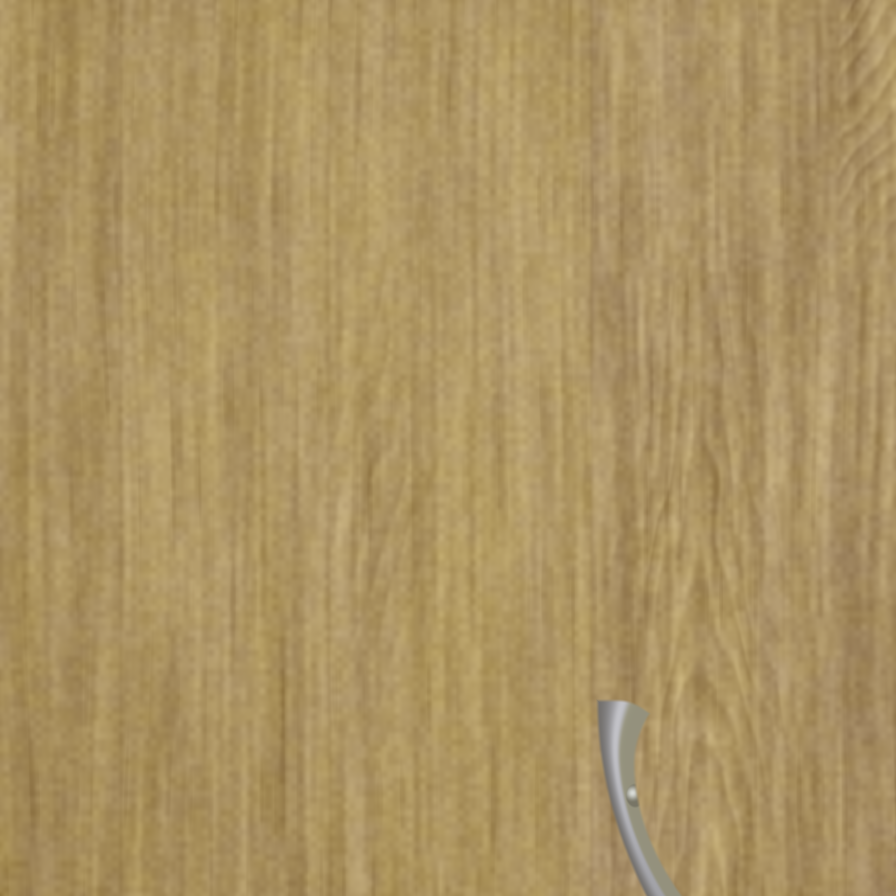
Write a Shadertoy shader that draws this texture.

```glsl
// Pale oak veneer door with vertical grain, arched figure and a curved metal handle.
#define DARK_WOOD vec3(0.548, 0.442, 0.252)
#define LIGHT_WOOD vec3(0.755, 0.665, 0.456)
#define BASE_TONE 0.535
#define FIBRE_CONTRAST 1.0
#define FIGURE_CONTRAST 0.18
#define SPECKLE 0.25
#define GRAIN_WANDER 0.014
#define COLOUR_DRIFT 0.045
#define HANDLE_TOP 0.218
#define EDGE_BLUR 0.0025

float hash(vec2 p) {
    vec3 q = fract(vec3(p.xyx) * 0.1031);
    q += dot(q, q.yzx + 33.33);
    return fract((q.x + q.y) * q.z);
}

// Value noise centred on zero
float noise(vec2 p) {
    vec2 cell = floor(p), f = fract(p);
    f = f * f * (3.0 - 2.0 * f);
    float low = mix(hash(cell), hash(cell + vec2(1, 0)), f.x);
    float high = mix(hash(cell + vec2(0, 1)), hash(cell + vec2(1, 1)), f.x);
    return mix(low, high, f.y) - 0.5;
}

float after(float edge, float x) {
    return smoothstep(edge - 0.003, edge + 0.003, x);
}

float seam(float edge, float x) {
    float d = (x - edge) / 0.003;
    return exp(-d * d);
}

// Soft growth ring profile, repeating once per unit
float ring(float s) {
    return sin(6.2832 * s + 0.6 * sin(6.2832 * s));
}

// Fibres from faint broad bands down to stronger fine streaks
float fibres(vec2 p) {
    float sum = 0.0, weight = 0.115;
    vec2 scale = vec2(11.0, 0.9);
    for (int i = 0; i < 5; i++) {
        sum += weight * noise(p * scale + 17.3 * float(i));
        scale *= vec2(1.9, 1.7);
        weight *= 1.28;
    }
    return sum + 0.17 * noise(p * vec2(95.0, 2.5) + 40.0);
}

// Arches and slanted rings, each confined to its own strip
float figure(vec2 p) {
    float wobble = noise(p * vec2(18.0, 6.0)) + 0.5 * noise(p * vec2(50.0, 15.0));
    float dx = p.x - 0.787 - 0.025 * noise(vec2(p.y * 5.0, 3.0));
    float arch = ring(8.0 * p.y + 50.0 * sqrt(dx * dx + 0.0003) + 1.3 * wobble);
    arch *= exp(-dx * dx / 0.007) * (1.0 - smoothstep(0.45, 0.85, p.y));

    vec2 d = (p - vec2(0.42, 0.47)) / vec2(0.06, 0.22);
    float slant = ring(36.0 * p.x - 11.0 * p.y + 0.9 * wobble) * exp(-dot(d, d));

    float corner = ring(29.0 * p.y - 36.0 * p.x + 90.0 * (p.x - 0.93) * (p.x - 0.93) + wobble);
    corner *= after(0.937, p.x) * smoothstep(0.66, 0.84, p.y);
    return arch + 0.75 * slant + 0.9 * corner;
}

vec3 wood(vec2 uv) {
    vec2 p = uv;
    p.x += GRAIN_WANDER * noise(uv * vec2(7.0, 2.6));
    float rightSide = after(0.66, uv.x);
    float tone = BASE_TONE + FIBRE_CONTRAST * (1.0 + 0.2 * rightSide) * fibres(p);
    tone += FIGURE_CONTRAST * figure(uv);

    // Tone steps and thin dark joints between veneer strips
    tone += 0.05 * after(0.135, uv.x) + 0.05 * after(0.37, uv.x);
    tone -= 0.07 * rightSide - 0.04 * after(0.937, uv.x);
    tone -= 0.13 * (seam(0.135, uv.x) + seam(0.37, p.x)) + 0.18 * seam(0.66, uv.x);

    // Sparse dark pore lines, short pores, fine speckle and one tiny knot
    float pores = noise(p * vec2(125.0, 9.0) + 71.0);
    tone -= 0.15 * smoothstep(0.18, 0.45, pores);
    tone += (0.09 + 0.14 * rightSide) * noise(uv * vec2(120.0, 34.0));
    tone += SPECKLE * noise(uv * 140.0);
    tone -= 0.25 * smoothstep(0.008, 0.0, length(uv - vec2(0.555, 0.557)));

    // Dimmer towards the sides, with yellow and pinkish drift
    vec2 off = uv - vec2(0.5, 0.55);
    tone += 0.07 - 0.27 * dot(off, off);
    vec3 colour = mix(DARK_WOOD, LIGHT_WOOD, tone);
    float drift = noise(p * vec2(30.0, 3.0)) + noise(uv * 55.0 + 9.0);
    colour += COLOUR_DRIFT * drift * vec3(0.0, 0.0, 0.8);
    return colour + vec3(0.0, -0.001, 0.02) * rightSide;
}

// Curved bar: rgb is the metal, a is its coverage
vec4 handle(vec2 uv) {
    float t = HANDLE_TOP - uv.y;
    float bend = t - 0.07;
    float flare = max(-bend, 0.0);
    float left = 0.667 + 1.15 * t * t;
    float right = 0.708 + 2.4 * bend * bend + 3.0 * flare * flare;
    float shoulder = max(uv.x - 0.69, 0.0);
    float inside = min(min(uv.x - left, right - uv.x), t - 12.0 * shoulder * shoulder);
    float across = (uv.x - left) / (right - left);

    // Lilac outer face, bright ridge, warm inner face
    vec3 outer = mix(vec3(0.45, 0.44, 0.43), vec3(0.63, 0.63, 0.65), smoothstep(0.0, 0.4, across));
    vec3 metal = mix(outer, vec3(0.58, 0.57, 0.49), smoothstep(0.45, 0.6, across));
    float ridge = (across - 0.42) / 0.12;
    metal += 0.13 * exp(-ridge * ridge) * smoothstep(0.24, 0.02, t);

    // Domed screw with a small glint
    vec2 s = uv - vec2(0.709, 0.112);
    float dome = smoothstep(0.013, 0.010, length(s * vec2(1.15, 0.9)));
    float glint = smoothstep(0.011, 0.0, length(s - vec2(-0.003, 0.003)));
    metal = mix(metal, mix(vec3(0.47, 0.46, 0.40), vec3(0.85, 0.86, 0.84), glint), dome);
    return vec4(metal, smoothstep(-EDGE_BLUR, EDGE_BLUR, inside));
}

void mainImage(out vec4 fragColor, in vec2 fragCoord) {
    vec2 uv = fragCoord / iResolution.xy;
    vec4 bar = handle(uv);
    fragColor = vec4(mix(wood(uv), bar.rgb, bar.a), 1.0);
}
```
